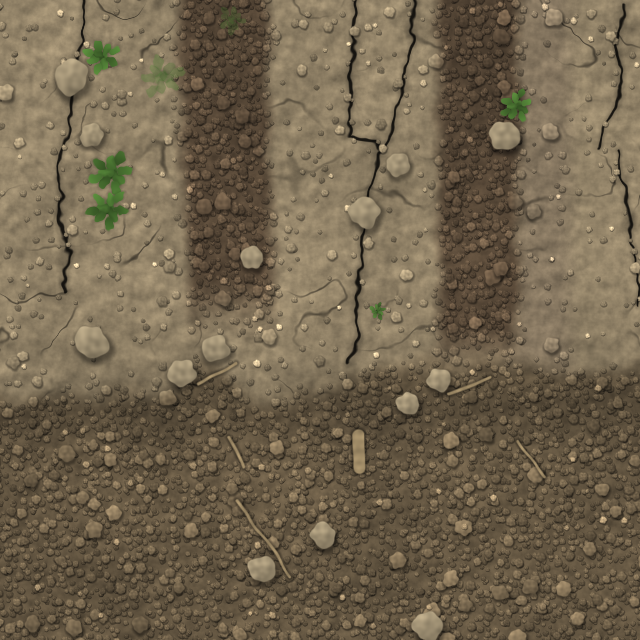
A Shadertoy shader for this texture:

```glsl
vec2 hash2(vec2 c) {
  return fract(sin(vec2(dot(c, vec2(127.1, 311.7)), dot(c, vec2(269.5, 183.3)))) * 43758.5);
}

float corner(vec2 c, vec2 f, vec2 o) { return dot(hash2(c + o) * 2. - 1., f - o); }

float gnoise(vec2 p) {
  vec2 c = floor(p), f = p - c, u = f * f * (3. - 2. * f);
  return mix(mix(corner(c, f, vec2(0)), corner(c, f, vec2(1, 0)), u.x),
             mix(corner(c, f, vec2(0, 1)), corner(c, f, vec2(1)), u.x), u.y);
}

vec2 wobble(vec2 p) { return vec2(gnoise(p), gnoise(p + 9.)); }

float fbm(vec2 p) {
  float sum = 0., amp = .6;
  for (int i = 0; i < 4; i++, amp *= .55, p = p * 2.03 + 7.3) sum += amp * gnoise(p);
  return sum;
}

// x: wheel furrows, y: loose headland
vec2 soilZones(vec2 p) {
  float n = gnoise(p * 13.) + .5 * gnoise(p * 31.);
  float left = abs(p.x - .358 + .025 * (p.y - .6)) + .018 * n;
  float right = abs(p.x - .748) + .018 * n;
  float furrow = max(smoothstep(.083, .052, left) * smoothstep(.45, .58, p.y + .04 * n),
                     smoothstep(.078, .048, right) * smoothstep(.4, .5, p.y));
  float edge = .38 + .05 * smoothstep(.42, .72, p.x) + .04 * smoothstep(.08, 0., abs(p.x - .31));
  return vec2(furrow, smoothstep(.025, -.025, p.y - edge + .03 * n));
}

void addStone(inout vec3 col, vec2 q, float r, vec2 seed, vec3 tint) {
  float len = length(q), aa = 1. / iResolution.y;
  if (len > 2. * r) return;
  float rim = 1. + .45 * gnoise(q / max(len, .0001) * 1.3 + seed * 9.);
  float light = .96 + .17 * dot(q / r, vec2(-.4, .8)) + .25 * gnoise(q / r * 2.2 + seed * 5.);
  col *= 1. - .4 * smoothstep(.45, -.1, length(q / r + vec2(-.12, .25)) - rim);
  col = mix(col, tint * light, smoothstep(aa, -aa, len - r * rim));
}

// density: filled share on crust and on loose soil
void scatter(inout vec3 col, vec3 ground, vec2 p, float scale, float size, vec2 density, float bright) {
  for (int k = 0; k < 9; k++) {
    vec2 id = floor(p * scale) + vec2(k % 3, k / 3) - 1.;
    vec2 place = hash2(id + scale), kind = hash2(id + scale * 2. + 7.);
    vec2 centre = (id + place) / scale, zone = soilZones(centre);
    if (kind.x < mix(density.x, density.y, max(zone.x, zone.y)))
      addStone(col, p - centre, size * (.5 + .5 * kind.y) / scale, place,
               ground * bright * (.68 + .32 * fract(kind.y * 7.)));
  }
}

float segment(vec2 p, vec4 s) {
  vec2 d = s.zw - s.xy;
  return length(p - s.xy - d * clamp(dot(p - s.xy, d) / dot(d, d), 0., 1.));
}

// plant: position, size, opacity
void addPlant(inout vec3 col, vec2 p, vec4 plant) {
  vec2 q = (p - plant.xy) / plant.z;
  if (length(q) > 1.8) return;
  q += .16 * wobble(p * 110.);
  for (int i = 0; i < 10; i++) {
    float a = float(i) * 2.4 + plant.x * 40.;
    vec2 dir = vec2(cos(a), sin(a)), l = q - dir * .27 * sqrt(float(i));
    l = vec2(dot(l, dir), dot(l, vec2(-dir.y, dir.x)));
    float d = length(l * vec2(1, 1.6)) - .34;
    vec3 green = vec3(.27, .42, .18) * (.85 + .4 * hash2(vec2(i, a)).x + .4 * l.x);
    col *= 1. - .12 * plant.w * smoothstep(.2, 0., d);
    col = mix(col, green, plant.w * smoothstep(.05, -.05, d));
  }
}

void mainImage(out vec4 fragColor, in vec2 fragCoord) {
  vec2 p = fragCoord / iResolution.xy, zone = soilZones(p);
  float crust = 1. - max(zone.x, zone.y), aa = 1. / iResolution.y;

  // Soil colour and relief
  vec3 ground = mix(vec3(.57, .51, .405), vec3(.44, .38, .29), zone.y);
  ground = mix(ground, vec3(.37, .305, .235), zone.x * (1. - .6 * zone.y));
  ground *= 1. + .25 * fbm(p * 6.) - .12 * smoothstep(.08, 0., abs(p.y - .36));
  ground = mix(ground, vec3(.49, .43, .355), .6 * crust * smoothstep(.07, .02, abs(p.x - .845)));
  float relief = fbm(p * 26.) - fbm(p * 26. + vec2(-.15, .3));
  vec3 col = ground * (.9 + .1 * crust + .4 * relief + .22 * fbm(p * 75.));

  // Drying cracks
  vec4 cracks[12] = vec4[12](vec4(.13, 1, .12, .86), vec4(.12, .86, .09, .74), vec4(.09, .74, .105, .54),
    vec4(.555, 1, .545, .79), vec4(.545, .79, .6, .77), vec4(.6, .77, .635, .88), vec4(.635, .88, .645, 1),
    vec4(.6, .77, .575, .7), vec4(.575, .7, .55, .43), vec4(.97, 1, .97, .86), vec4(.97, .86, .935, .77),
    vec4(.965, .76, 1, .53));
  vec2 warp = p + .018 * wobble(p * 22.) + .007 * wobble(p * 70.);
  float crack = 1., width = .0022 + .0018 * gnoise(p * 30.);
  for (int i = 0; i < 12; i++) crack = min(crack, segment(warp, cracks[i]));
  float hairline = smoothstep(.035, 0., abs(gnoise(warp * 13.))) * smoothstep(-.05, .3, gnoise(p * 9. + 3.));
  col *= 1. - crust * .45 * hairline;
  col *= 1. - crust * (.2 * smoothstep(.012, 0., crack) + .65 * smoothstep(width + aa, width - aa, crack));

  // Clods and gravel
  scatter(col, ground, p, 95., .5, vec2(.1, .8), 1.2);
  scatter(col, ground, p, 52., .42, vec2(.05, .5), 1.28);
  scatter(col, ground, p, 27., .36, vec2(.03, .22), 1.4);
  scatter(col, ground, p, 24., .13, vec2(.12, .16), 1.9);

  // Larger stones
  vec3 stones[14] = vec3[14](vec3(.11, .88, .026), vec3(.143, .788, .018), vec3(.788, .788, .023),
    vec3(.569, .668, .024), vec3(.621, .742, .019), vec3(.394, .597, .019), vec3(.143, .465, .025),
    vec3(.285, .417, .022), vec3(.336, .456, .021), vec3(.686, .405, .018), vec3(.638, .369, .017),
    vec3(.41, .111, .02), vec3(.505, .164, .02), vec3(.668, .021, .023));
  for (int i = 0; i < 14; i++)
    addStone(col, p - stones[i].xy, stones[i].z, stones[i].xy, vec3(.64, .58, .465));

  // Straw
  vec4 straws[6] = vec4[6](vec4(.56, .32, .562, .27), vec4(.371, .219, .453, .101), vec4(.358, .316, .382, .27),
    vec4(.7, .385, .765, .41), vec4(.81, .31, .85, .255), vec4(.31, .4, .37, .432));
  for (int i = 0; i < 6; i++) {
    float w = i < 1 ? .009 : .0022, d = segment(p + .006 * wobble(p * 25.), straws[i]) - w;
    col *= 1. - .35 * smoothstep(.006, 0., d);
    col = mix(col, vec3(.62, .54, .4) * (1. + .3 * gnoise(p * 90.)), smoothstep(aa, -aa, d));
  }

  // Seedlings
  vec4 plants[7] = vec4[7](vec4(.16, .911, .028, 1), vec4(.175, .73, .034, 1), vec4(.17, .673, .032, 1),
    vec4(.252, .88, .033, .35), vec4(.808, .835, .026, 1), vec4(.59, .514, .013, .9), vec4(.362, .97, .022, .3));
  for (int i = 0; i < 7; i++) addPlant(col, p, plants[i]);
  fragColor = vec4(clamp(col, 0., 1.), 1);
}
```
